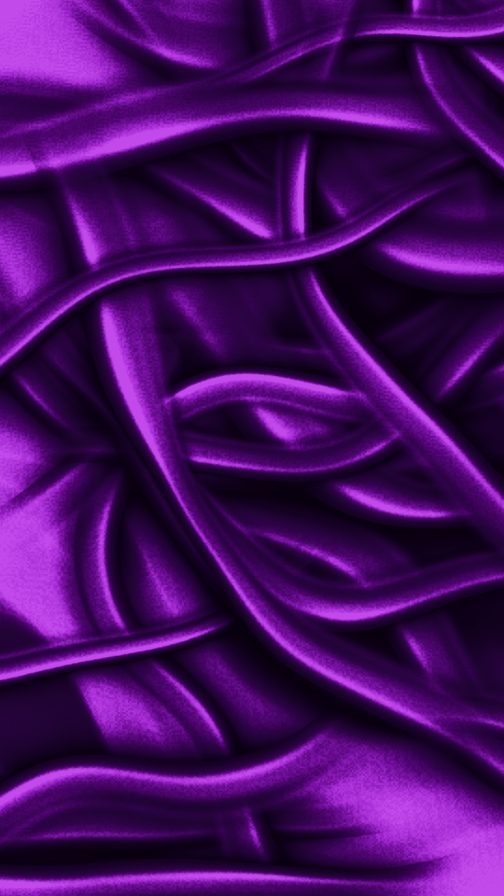
Write a WebGL 1 fragment shader that draws this texture.

```glsl
precision highp float;
// Draped violet satin: overlapping glossy folds with deep soft shadows.
uniform vec2 u_resolution;

const int FOLD_COUNT = 25;

float hash(vec2 p) {
  return fract(sin(dot(p, vec2(127.1, 311.7))) * 43758.5);
}

float noise(vec2 p) {
  vec2 cell = floor(p);
  vec2 f = fract(p);
  f = f * f * f * (f * (f * 6.0 - 15.0) + 10.0);
  float low = mix(hash(cell), hash(cell + vec2(1.0, 0.0)), f.x);
  float high = mix(hash(cell + vec2(0.0, 1.0)), hash(cell + vec2(1.0, 1.0)), f.x);
  return mix(low, high, f.y);
}

vec2 rotate(vec2 p, float angle) {
  float c = cos(angle);
  float s = sin(angle);
  return vec2(c * p.x + s * p.y, c * p.y - s * p.x);
}

// Bell curve with its own width on each side of the center.
float bump(float x, float center, float before, float after) {
  float d = (x - center) / (x < center ? before : after);
  return exp(-d * d);
}

float ramp(float from, float to, float x) {
  return clamp((x - from) / (to - from), 0.0, 1.0);
}

// Cloth lying behind the folds: bright flat panels and soft creases.
float backCloth(vec2 p) {
  vec2 warp = vec2(noise(p * 1.7 + 3.0), noise(p * 1.7 + 19.0));
  vec2 s = rotate(p + 0.5 * warp, -0.5);
  float panel = smoothstep(0.32, 0.56, noise(s * vec2(2.6, 4.0) + 7.0));
  float ridge = 1.0 - abs(2.0 * noise(s * vec2(2.0, 7.0) + 31.0) - 1.0);
  float wrinkle = noise(s * vec2(3.0, 11.0) + 53.0) - 0.5;
  return 0.2 + 0.66 * panel + 0.22 * wrinkle + 0.32 * pow(ridge, 6.0) * (1.0 - 0.6 * panel);
}

// Lays one rolled fold over the cloth: cast shadow, dark rim, glossy crest.
float layFold(float tone, vec2 p, vec2 center, float angle, float side, float seed) {
  vec2 q = rotate(p - center, angle);
  float bend = mix(-0.15, 0.85, hash(vec2(seed, 3.0)));
  float phase = 6.28 * hash(vec2(seed, 4.0));
  float wave = 0.045;
  float frequency = mix(4.0, 7.5, hash(vec2(seed, 5.0)));

  // Signed distance from the curved lower edge, in fold widths.
  float curve = bend * q.x * q.x + wave * sin(frequency * q.x + phase);
  float slope = 2.0 * bend * q.x + wave * frequency * cos(frequency * q.x + phase);
  float drift = 0.12 * (noise(q * 2.3 + seed * 5.0) - 0.5);
  float d = side * (q.y - curve + drift) / sqrt(1.0 + slope * slope);
  float width = mix(0.028, 0.06, hash(vec2(seed, 6.0)));
  width *= 0.55 + 0.9 * noise(vec2(q.x * 2.5, seed * 3.7));
  float t = d / width;

  float reach = mix(0.5, 0.95, hash(vec2(seed, 7.0)));
  float ends = 1.0 - smoothstep(0.6 * reach, reach, abs(q.x));
  float shadow = 0.85 * ends * exp(min(t, 0.0) * 1.1);
  shadow *= 1.0 - smoothstep(0.0, 2.0, t);

  // A steep rise to the crest, then a slow fall broken by narrow pleats.
  float gloss = 0.5 + 0.55 * noise(vec2(q.x * 4.0, seed * 9.1));
  float crest = 0.64 * bump(t, 0.85, 0.45, 1.1) + 0.32 * bump(t, 0.75, 0.17, 0.2);
  float pleat = noise(vec2(q.x * 3.0, t * 1.7 + seed * 7.3)) - 0.5;
  float body = 0.13 + gloss * (crest + 0.3 * bump(t, 2.2, 0.2, 0.3));
  body += 0.3 * pleat * smoothstep(0.8, 1.8, t);
  float cover = ends * smoothstep(0.0, 0.1, t) * (1.0 - smoothstep(1.5, 3.4, t));
  return mix(tone * (1.0 - shadow), body, cover);
}

// Tone from 0 to 1 becomes near-black plum through bright violet.
vec3 satinColor(float tone) {
  vec3 color = mix(vec3(0.03, 0.0, 0.055), vec3(0.05, 0.0, 0.09), ramp(0.0, 0.08, tone));
  color = mix(color, vec3(0.11, 0.01, 0.18), ramp(0.08, 0.26, tone));
  color = mix(color, vec3(0.18, 0.01, 0.28), ramp(0.26, 0.47, tone));
  color = mix(color, vec3(0.31, 0.02, 0.44), ramp(0.47, 0.66, tone));
  color = mix(color, vec3(0.47, 0.07, 0.64), ramp(0.66, 0.8, tone));
  color = mix(color, vec3(0.65, 0.17, 0.83), ramp(0.8, 0.93, tone));
  return mix(color, vec3(0.76, 0.29, 0.92), ramp(0.93, 1.1, tone));
}

void main() {
  vec2 p = gl_FragCoord.xy / u_resolution.x;
  float height = u_resolution.y / u_resolution.x;
  float tone = backCloth(p);

  // Mostly sagging sideways folds, with every third one running steeply.
  for (int i = 0; i < FOLD_COUNT; i++) {
    float seed = float(i) + 1.0;
    float steep = step(1.5, mod(seed, 3.0));
    vec2 center = vec2(hash(vec2(seed, 1.0)), height * fract(seed * 0.618 + 0.2));
    float angle = mix(-0.45, 0.4, hash(vec2(seed, 2.0))) - 0.75 * steep;
    float side = mod(seed, 4.0) < 0.5 ? -1.0 : 1.0;
    tone = layFold(tone, p, center, angle, side, seed);
  }

  // Stretch the contrast, then add the fine weave.
  tone = 0.5 + 1.3 * (tone - 0.41);
  float weave = noise(p * 270.0) - 0.5;
  tone += 0.12 * weave * smoothstep(0.15, 0.8, tone);
  gl_FragColor = vec4(satinColor(clamp(tone, 0.0, 1.1)), 1.0);
}
```
